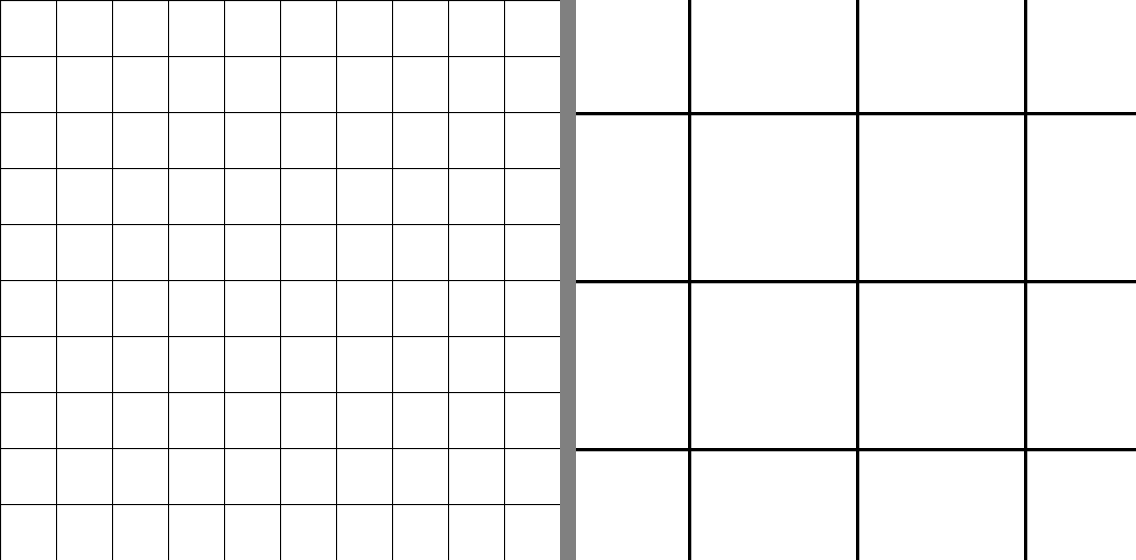
Left, the full canvas; right, a detail of the centre.
Write a WebGL 1 fragment shader that draws this pattern.

```glsl
precision highp float;

uniform vec2 u_resolution;

const float CELLS = 10.0;               // repeats across and down
const float LINE_WIDTH = 1.0 / 512.0;   // fraction of the canvas
const vec3 PAPER_COLOR = vec3(1.0);
const vec3 LINE_COLOR = vec3(0.0);

// Share of each pixel's extent covered by the lines, per axis.
// Every line starts on its cell boundary; all lengths are in cells.
vec2 lineCoverage(vec2 cellPos, vec2 pixelSize) {
  float halfWidth = 0.5 * LINE_WIDTH * CELLS;
  vec2 offset = fract(cellPos - halfWidth + 0.5) - 0.5;
  vec2 upper = min(offset + 0.5 * pixelSize, vec2(halfWidth));
  vec2 lower = max(offset - 0.5 * pixelSize, vec2(-halfWidth));
  return clamp((upper - lower) / pixelSize, 0.0, 1.0);
}

void main() {
  vec2 uv = gl_FragCoord.xy / u_resolution;
  vec2 pixelSize = CELLS / u_resolution;

  // Measure from the top left, so the outer lines lie on those edges.
  vec2 cellPos = vec2(uv.x, 1.0 - uv.y) * CELLS;
  vec2 coverage = lineCoverage(cellPos, pixelSize);

  // Union of the vertical and horizontal lines.
  float ink = 1.0 - (1.0 - coverage.x) * (1.0 - coverage.y);
  gl_FragColor = vec4(mix(PAPER_COLOR, LINE_COLOR, ink), 1.0);
}
```
